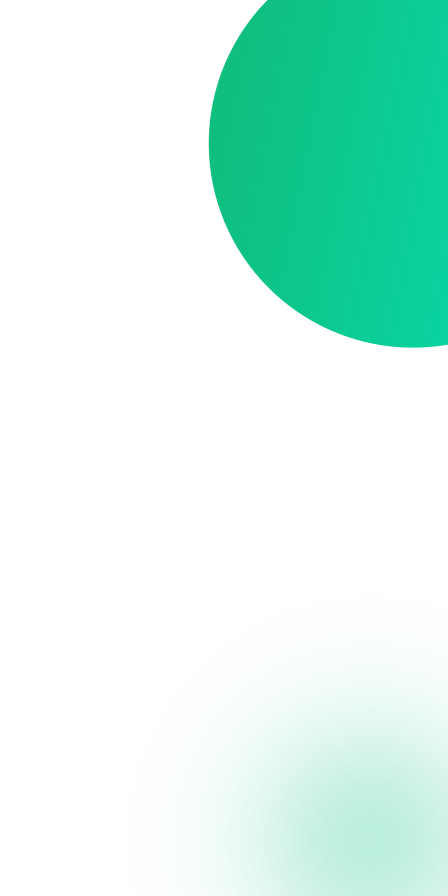
A Shadertoy shader for this background:

```glsl
// A green gradient disc at the upper right and a soft mint glow at the lower right, on white.

const vec3 WHITE = vec3(1.0);
const vec3 GREEN_DEEP = vec3(0.062, 0.745, 0.495);
const vec3 GREEN_BRIGHT = vec3(0.036, 0.825, 0.625);
const vec3 MINT = vec3(0.735, 0.932, 0.860);

// Coverage of a disc, with its edge smoothed over one pixel
float discMask(vec2 p, vec2 center, float radius, float pixel) {
    float dist = length(p - center) - radius;
    return clamp(0.5 - dist / pixel, 0.0, 1.0);
}

// Bell-shaped falloff around a center
float softGlow(vec2 p, vec2 center, float spread) {
    vec2 q = (p - center) / spread;
    return exp(-0.5 * dot(q, q));
}

// Two-colour gradient from start, along axis, over a given span
vec3 linearGradient(vec2 p, vec2 start, vec2 axis, float span, vec3 a, vec3 b) {
    float t = dot(p - start, normalize(axis)) / span;
    return mix(a, b, clamp(t, 0.0, 1.0));
}

void mainImage(out vec4 fragColor, in vec2 fragCoord) {
    // Canvas width is one unit
    float pixel = 1.0 / iResolution.x;
    float height = iResolution.y * pixel;
    vec2 p = fragCoord * pixel;

    // Glow near the bottom edge
    vec3 color = mix(WHITE, MINT, softGlow(p, vec2(0.828, 0.125), 0.198));

    // Disc cut off by the top and right edges
    vec2 discCenter = vec2(0.922, height - 0.320);
    float discRadius = 0.456;
    vec2 gradientStart = discCenter - vec2(discRadius, 0.0);
    vec3 discColor = linearGradient(p, gradientStart, vec2(1.0, -0.2), 0.60,
                                    GREEN_DEEP, GREEN_BRIGHT);
    color = mix(color, discColor, discMask(p, discCenter, discRadius, pixel));

    fragColor = vec4(color, 1.0);
}
```
